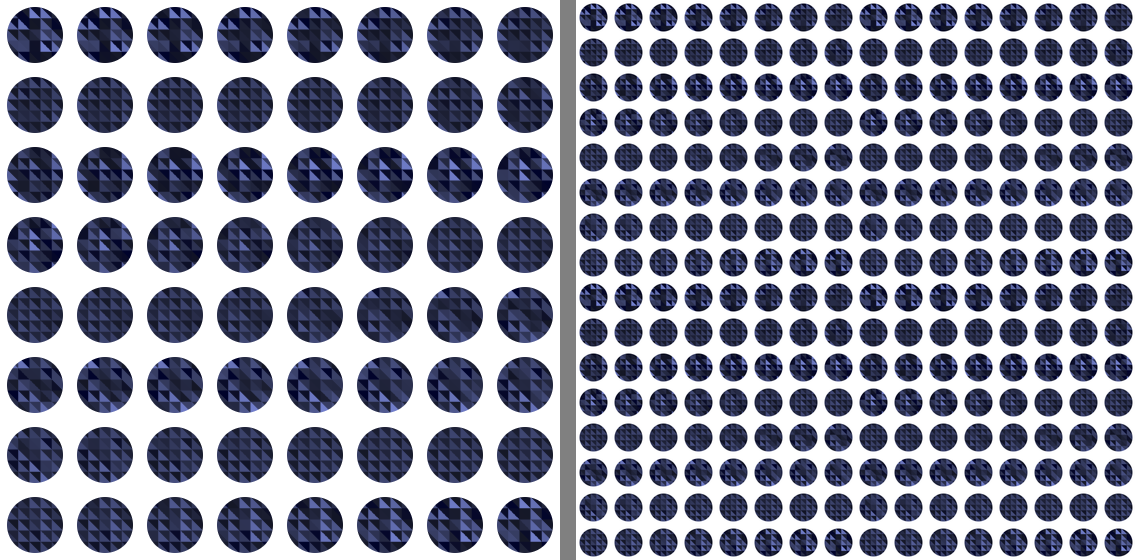
Left, the tile; right, the same tile 2 across and 2 down.
Write a WebGL 1 fragment shader that draws this pattern.

```glsl
precision highp float;
// An 8 by 8 array of discs on white, each cut from a 5 by 5 grid of split squares.
// Each triangle takes its tone from layered sines that drift from disc to disc in
// reading order, while the contrast swells three times over the whole array.
uniform vec2 u_resolution;

const float TAU = 6.2831853;
const float DISCS = 8.0;
const float RADIUS = 0.4; // in units of one repeat

float hash(vec3 p) {
  return fract(sin(dot(p, vec3(12.99, 78.23, 37.72))) * 437.58);
}

// Navy below zero, near black at zero, periwinkle at one.
vec3 ramp(float v) {
  vec3 low = mix(vec3(0.08, 0.09, 0.15), vec3(0.0, 0.01, 0.17), clamp(-v * 5.0, 0.0, 1.0));
  return mix(low, vec3(0.44, 0.49, 0.79), clamp(v, 0.0, 1.0));
}

// Flat colour of the triangle under p (relative to the disc centre) at phase t.
vec3 facet(vec2 p, float t) {
  vec2 grid = (p / (2.0 * RADIUS) + 0.5) * 5.0;
  vec2 f = fract(grid);
  float upper = step(1.0, f.x + f.y);
  float seed = hash(vec3(floor(grid), upper));
  float turn = seed < 0.5 ? 1.0 : -1.0;
  float tone = 0.7 * sin(TAU * (turn * t + seed * 5.0))
             + 0.4 * sin(TAU * (2.0 * t + seed * 17.0));
  float contrast = 0.6 + 0.4 * cos(3.0 * TAU * t);
  return ramp(mix(0.4, 0.06, upper) + mix(0.62, 0.36, upper) * contrast * tone);
}

void main() {
  vec2 uv = gl_FragCoord.xy / u_resolution * DISCS;
  vec2 pixel = DISCS / u_resolution;
  vec2 cell = floor(uv);
  vec2 p = uv - cell - 0.5;

  // Reading order: left to right, top row first.
  float t = ((DISCS - 1.0 - cell.y) * DISCS + cell.x) / (DISCS * DISCS);

  // Average 4 by 4 samples to smooth the triangle edges.
  vec3 inside = vec3(0.0);
  for (int j = 0; j < 4; j++) {
    for (int i = 0; i < 4; i++) {
      vec2 offset = (vec2(float(i), float(j)) - 1.5) / 4.0;
      inside += facet(p + offset * pixel, t) / 16.0;
    }
  }

  float disc = clamp((RADIUS - length(p)) / pixel.y + 0.5, 0.0, 1.0);
  gl_FragColor = vec4(mix(vec3(1.0), inside, disc), 1.0);
}
```
